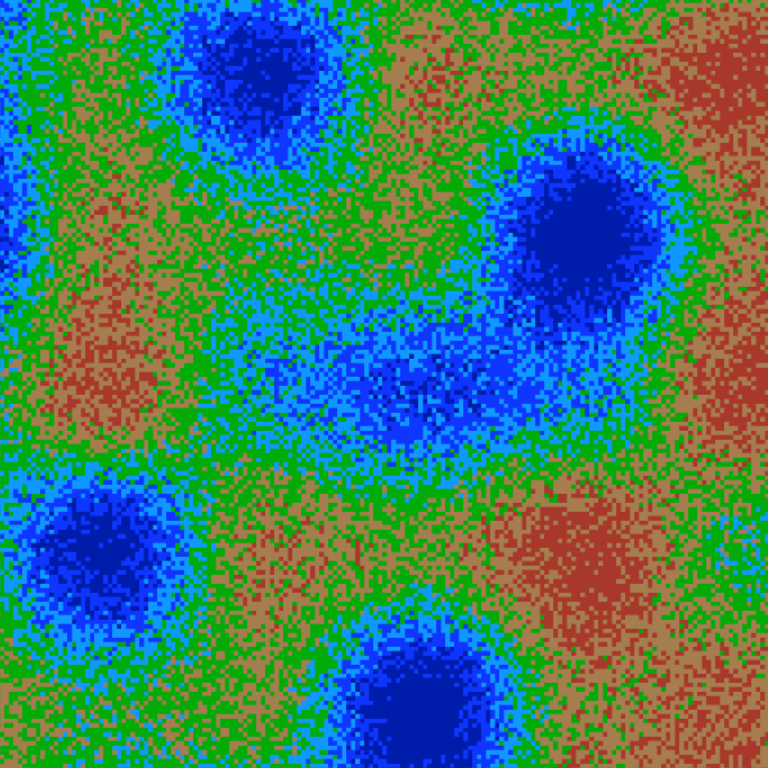
Give the GLSL for this texture, as a WebGL 1 fragment shader.

```glsl
precision highp float;
// Grainy terrain map: a smooth height field is sampled on a fine square grid,
// each grid cell is jittered by white noise, and the result is cut into six
// flat height bands, from deep water through grass and sand to red rock.

uniform vec2 u_resolution;

const float GRAINS = 512.0 / 3.0;   // grid cells across the canvas
const float HILLS = 4.8;            // height lattice cells across the canvas
const vec2 HILL_ORIGIN = vec2(-0.65, 0.64);
const float JITTER = 0.27;          // full range of the grain noise
const float SOFTNESS = 0.22;        // edge blur radius in grains

const vec3 DEEP = vec3(0.00, 0.11, 0.67);
const vec3 WATER = vec3(0.06, 0.21, 1.00);
const vec3 SHALLOW = vec3(0.06, 0.60, 1.00);
const vec3 GRASS = vec3(0.01, 0.67, 0.03);
const vec3 SAND = vec3(0.65, 0.49, 0.31);
const vec3 ROCK = vec3(0.66, 0.22, 0.17);

float hash(vec2 p) {
  vec3 q = fract(vec3(p.xyx) * 0.1031);
  q += dot(q, q.yzx + 33.33);
  return fract((q.x + q.y) * q.z);
}

// Whole-number remainder, safe against rounding in the division
float remainder(float n, float divisor) {
  return floor(mod(n + 0.5, divisor));
}

// Cubing modulo the prime 53 shuffles 0..52, so heights spread evenly
float latticeHeight(vec2 corner) {
  float n = remainder(13.0 + dot(corner, vec2(3.0, -1.0)), 53.0);
  return remainder(n * n * n, 53.0) / 52.0;
}

float terrain(vec2 p) {
  vec2 corner = floor(p);
  vec2 t = fract(p);
  t = t * t * (3.0 - 2.0 * t);
  float low = mix(latticeHeight(corner),
                  latticeHeight(corner + vec2(1.0, 0.0)), t.x);
  float high = mix(latticeHeight(corner + vec2(0.0, 1.0)),
                   latticeHeight(corner + vec2(1.0, 1.0)), t.x);
  return mix(low, high, t.y);
}

vec3 bandColor(float height) {
  vec3 color = mix(DEEP, WATER, step(0.24, height));
  color = mix(color, SHALLOW, step(0.39, height));
  color = mix(color, GRASS, step(0.525, height));
  color = mix(color, SAND, step(0.69, height));
  return mix(color, ROCK, step(0.85, height));
}

vec3 grainColor(vec2 grainPosition) {
  vec2 grain = floor(grainPosition);
  vec2 center = (grain + 0.5) / GRAINS;
  float height = terrain(center * HILLS + HILL_ORIGIN);
  return bandColor(height + JITTER * (hash(grain + 7.0) - 0.5));
}

void main() {
  float side = min(u_resolution.x, u_resolution.y);
  vec2 position = gl_FragCoord.xy / side * GRAINS;
  vec3 color = vec3(0.0);
  // Four spread samples soften the grain edges
  for (int i = 0; i < 4; i++) {
    float k = float(i);
    vec2 corner = vec2(mod(k, 2.0), floor(k / 2.0)) * 2.0 - 1.0;
    // The center sample keeps most of the weight
    color += mix(grainColor(position),
                 grainColor(position + corner * SOFTNESS), 0.5);
  }
  gl_FragColor = vec4(color / 4.0, 1.0);
}
```
